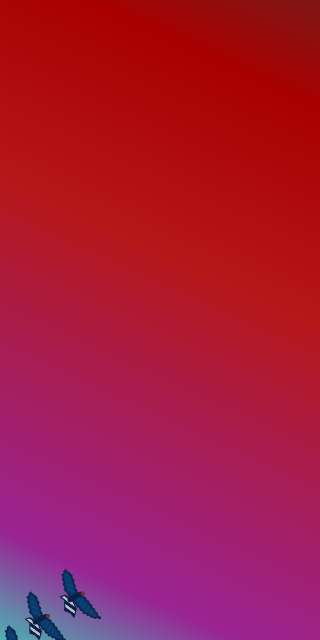
Give the GLSL for this background, as a WebGL 2 fragment shader.

```glsl
#version 300 es
precision highp float;
// Slanted dusk gradient from teal through violet to crimson, with blue birds rising at the lower left.

uniform vec2 u_resolution;
out vec4 fragColor;

const vec3 TEAL = vec3(0.30, 0.70, 0.70);
const vec3 VIOLET = vec3(0.60, 0.14, 0.58);
const vec3 SCARLET = vec3(0.71, 0.09, 0.10);
const vec3 CRIMSON = vec3(0.66, 0.0, 0.0);
const vec3 MAROON = vec3(0.50, 0.09, 0.09);
const vec3 NAVY = vec3(0.04, 0.12, 0.26);
const vec3 BLUE = vec3(0.04, 0.27, 0.48);
const vec3 PALE = vec3(0.72, 0.74, 0.80);
const vec3 RUST = vec3(0.42, 0.20, 0.22);

const int BIRDS = 3;
const float BIRD_UNITS = 96.0; // bird units per canvas width
const float SLANT = 0.46;

// Outlines in bird units around the shoulder
const vec2 UPPER_WING[8] = vec2[8](
  vec2(-2.8, 7.5), vec2(-0.7, 5.2), vec2(0.4, 1.5), vec2(1.0, -0.5),
  vec2(-1.2, -1.5), vec2(-3.0, 0.5), vec2(-3.6, 3.2), vec2(-3.9, 5.5));
const vec2 LOWER_WING[8] = vec2[8](
  vec2(0.5, 0.3), vec2(2.0, 0.0), vec2(4.5, -2.8), vec2(8.0, -7.7),
  vec2(5.5, -7.5), vec2(2.5, -6.0), vec2(0.2, -3.5), vec2(-1.2, -1.2));
const vec2 TAIL[8] = vec2[8](
  vec2(-4.6, -1.0), vec2(-3.0, -0.4), vec2(-0.5, -2.0), vec2(0.6, -4.8),
  vec2(-0.2, -7.5), vec2(-1.4, -6.0), vec2(-3.2, -5.3), vec2(-3.2, -2.2));

float ramp(float from, float to, float x) {
  return clamp((x - from) / (to - from), 0.0, 1.0);
}

vec3 sky(float height) {
  vec3 color = mix(TEAL, VIOLET, ramp(0.0, 0.34, height));
  color = mix(color, SCARLET, ramp(0.34, 1.44, height));
  color = mix(color, CRIMSON, ramp(1.44, 2.12, height));
  return mix(color, MAROON, ramp(2.12, 2.46, height));
}

// Signed distance to a closed outline
float polygon(vec2 p, vec2 corners[8]) {
  float nearest = 1e6;
  float side = 1.0;
  for (int i = 0; i < 8; i++) {
    vec2 a = corners[i];
    vec2 b = corners[(i + 1) % 8];
    vec2 edge = b - a;
    vec2 w = p - a;
    vec2 gap = w - edge * clamp(dot(w, edge) / dot(edge, edge), 0.0, 1.0);
    nearest = min(nearest, dot(gap, gap));
    bool above = p.y >= a.y;
    bool below = p.y < b.y;
    bool leftOf = edge.x * w.y > edge.y * w.x;
    if ((above && below && leftOf) || (!above && !below && !leftOf)) side = -side;
  }
  return side * sqrt(nearest);
}

float capsule(vec2 p, vec2 a, vec2 b, float radius) {
  vec2 axis = b - a;
  float t = clamp(dot(p - a, axis) / dot(axis, axis), 0.0, 1.0);
  return length(p - a - axis * t) - radius;
}

float cover(float dist, float pixel) {
  return smoothstep(0.5 * pixel, -0.5 * pixel, dist);
}

// Blue inner wing with a dark rim and fine feather bands
vec3 plumage(float dist, float along) {
  float bands = 0.5 + 0.5 * sin(along * 5.0);
  return mix(NAVY, BLUE, smoothstep(0.0, -1.0, dist) * (0.65 + 0.35 * bands));
}

vec3 drawBird(vec3 color, vec2 p, float pixel) {
  // Tail with pale bars
  float tail = polygon(p, TAIL);
  float bars = smoothstep(-0.2, 0.5, sin(dot(p, vec2(2.2, 3.0))));
  vec3 tailColor = mix(NAVY, PALE, bars * smoothstep(-0.2, -0.5, tail));
  color = mix(color, tailColor, cover(tail, pixel));

  // Wings with lightly serrated edges
  float upperAlong = dot(p, vec2(0.4, 0.9));
  float upper = polygon(p, UPPER_WING) + 0.15 * sin(upperAlong * 5.0);
  color = mix(color, plumage(upper, upperAlong), cover(upper, pixel));
  float lowerAlong = dot(p, vec2(0.9, -0.4));
  float lower = polygon(p, LOWER_WING) + 0.15 * sin(lowerAlong * 5.0);
  color = mix(color, plumage(lower, lowerAlong), cover(lower, pixel));

  // Body and head
  float body = capsule(p, vec2(-1.5, -2.0), vec2(1.8, -0.2), 0.7);
  color = mix(color, NAVY, cover(body, pixel));
  float head = length(p - vec2(2.4, -0.1)) - 0.6;
  return mix(color, RUST, cover(head, pixel));
}

void main() {
  vec2 p = gl_FragCoord.xy / u_resolution.x;
  vec3 color = sky(p.y + SLANT * p.x);

  // Flock descending along a curve toward the corner
  float pixel = 1.5 * BIRD_UNITS / u_resolution.x;
  for (int i = 0; i < BIRDS; i++) {
    float n = float(i);
    float bend = 0.5 * n * (n - 1.0);
    vec2 shoulder = vec2(0.234, 0.146) - n * vec2(0.109, 0.070) + bend * vec2(0.041, -0.036);
    color = drawBird(color, (p - shoulder) * BIRD_UNITS, pixel);
  }
  fragColor = vec4(color, 1.0);
}
```
